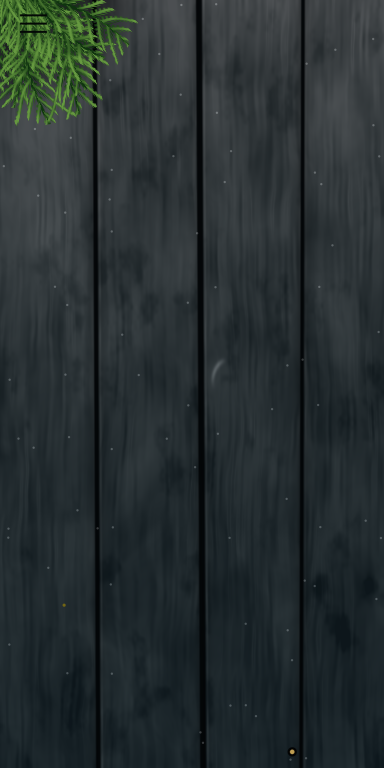
Reproduce this texture procedurally as a WebGL 2 fragment shader.

```glsl
#version 300 es
precision highp float;
// Four dark weathered planks with a green conifer sprig and a three-bar mark in the upper left corner.
uniform vec2 u_resolution;
out vec4 outColor;

float hash(vec2 p) {
    vec3 q = fract(vec3(p.xyx) * 0.1031);
    q += dot(q, q.yzx + 33.33);
    return fract((q.x + q.y) * q.z);
}

float noise(vec2 p) {
    vec2 i = floor(p), f = fract(p);
    f = f * f * (3.0 - 2.0 * f);
    return mix(mix(hash(i), hash(i + vec2(1, 0)), f.x),
               mix(hash(i + vec2(0, 1)), hash(i + vec2(1, 1)), f.x), f.y);
}

float fbm(vec2 p) {
    float sum = 0.0, amp = 0.5;
    for (int i = 0; i < 4; i++) {
        sum += amp * noise(p);
        p = p * 2.03 + 17.3;
        amp *= 0.5;
    }
    return sum / 0.9375;
}

// Wood tone of one plank: fine grain, broad stains and cloudy wear.
vec3 wood(vec2 p, float plank) {
    vec2 q = p + vec2(plank * 7.3 + 3.0, plank * 11.7 + 5.0);
    float bend = 0.05 * (fbm(q * vec2(5.0, 2.2)) - 0.5);
    float grain = noise(vec2((q.x + bend) * 125.0, q.y * 7.0));
    float fibre = noise(vec2((q.x + bend) * 62.0, q.y * 3.5));
    float cloud = fbm(q * vec2(9.0, 6.0) + bend * 30.0);
    float figure = fbm(vec2(q.x * 16.0 + bend * 90.0, q.y * 5.0));
    float stain = smoothstep(0.58, 0.82, fbm(q * vec2(15.0, 9.0) + 40.0));
    float wear = smoothstep(0.3, 0.65, fbm(q * vec2(7.0, 3.0) + 80.0));

    float tone = 0.22 + 0.26 * p.y * p.y * 0.5 + 0.12 * p.y;
    tone += 0.65 * (cloud - 0.5) + 0.38 * (figure - 0.5);
    tone += (0.2 + 0.28 * wear) * (grain - 0.5) + 0.2 * (fibre - 0.5);
    tone -= 0.3 * wear * smoothstep(0.62, 0.9, grain * 0.6 + fibre * 0.4);
    tone -= 0.32 * stain;
    tone += 0.3 * exp(-dot((p - vec2(0.1, 1.55)) * vec2(5.0, 2.6), (p - vec2(0.1, 1.55)) * vec2(5.0, 2.6)));
    vec3 dark = mix(vec3(0.075, 0.115, 0.135), vec3(0.085, 0.11, 0.12), p.y * 0.5);
    vec3 light = mix(vec3(0.20, 0.245, 0.26), vec3(0.27, 0.285, 0.295), p.y * 0.5);
    return mix(dark, light, clamp(tone, -0.2, 1.15));
}

// Frond along an axis: x = coverage, y = brightness. Twigs and needles come from folded repeats.
vec2 frond(vec2 p, vec2 root, float angle, float len, float seed, float px) {
    vec2 axis = vec2(cos(angle), sin(angle)), d = p - root;
    float s = dot(d, axis);
    float t = axis.x * d.y - axis.y * d.x + 0.02 * sin(s * 13.0 + seed * 2.4);
    float side = sign(t);
    t = abs(t);
    float k = (s - t * 1.25) / 0.038 + side * 0.25;
    float id = floor(k), base = id * 0.038;
    float across = (fract(k) - 0.5) * 0.024 + 0.004 * sin(t * 70.0 + id);
    float along = t * 1.6;
    float reach = 0.125 * (0.55 + 0.6 * hash(vec2(id + 31.0, seed * 3.0 + side + 5.0)))
                * smoothstep(len, len - 0.13, base);
    float inside = smoothstep(px, -px, along - reach) * smoothstep(px, -px, s - len);
    float needle = abs(fract((along - abs(across) * 1.2) / 0.013) - 0.5) * 0.010;
    float needles = smoothstep(px, -px, needle - 0.0027)
                  * smoothstep(px, -px, abs(across) - 0.0115 * (1.0 - 0.6 * along / max(reach, 0.01)));
    float twig = smoothstep(px, -px, abs(across) - 0.0032);
    float stem = smoothstep(px, -px, t - 0.004) * smoothstep(px, -px, s - len);
    float light = 0.25 + 0.55 * along / max(reach, 0.02) + 0.3 * twig - 18.0 * abs(across);
    return vec2(max(max(twig, needles) * inside, stem), light);
}

void main() {
    vec2 p = gl_FragCoord.xy / u_resolution.x;
    float px = 0.75 / u_resolution.x;

    // Planks and their slightly slanted seams
    vec3 d = p.x - vec3(0.256, 0.529, 0.784) - vec3(-0.005, -0.0055, 0.0025) * p.y;
    float plank = dot(step(0.0, d), vec3(1.0));
    vec3 color = wood(p, plank);
    vec3 halfWidth = vec3(0.0045, 0.0065, 0.0035);
    vec3 gap = smoothstep(halfWidth + 0.004, halfWidth - 0.002, abs(d));
    vec3 lip = exp(-pow((d - halfWidth - 0.006) / 0.003, vec3(2.0)));
    vec3 shade = exp(-abs(d) / 0.012);
    color *= 1.0 - 0.35 * max(shade.x, max(shade.y, shade.z));
    color += dot(lip, vec3(0.05, 0.06, 0.03)) * (0.4 + noise(p * vec2(3.0, 16.0)));
    color = mix(color, vec3(0.008, 0.018, 0.025), 0.95 * max(gap.x, max(gap.y, gap.z)));

    // Pale curved scar and scattered dust
    vec2 scar = (p - vec2(0.59, 1.005)) * vec2(1.0, 0.65);
    float arc = exp(-pow((length(scar) - 0.036) / 0.005, 2.0));
    color += 0.16 * arc * smoothstep(0.005, -0.025, scar.x) * smoothstep(-0.015, 0.02, scar.y);
    vec2 cell = floor(p * 26.0);
    vec2 speck = fract(p * 26.0) - 0.2 - 0.6 * vec2(hash(cell + 3.0), hash(cell + 71.0));
    color += 0.2 * step(0.94, hash(cell + 9.0)) * smoothstep(0.12, 0.03, length(speck));

    // Two golden flecks, the lower one ringed in black
    float low = length(p - vec2(0.761, 0.042));
    color = mix(color, vec3(0.01), smoothstep(0.014, 0.010, low));
    color = mix(color, vec3(0.75, 0.62, 0.32), smoothstep(0.008, 0.004, low));
    color = mix(color, vec3(0.45, 0.40, 0.08), smoothstep(0.006, 0.002, length(p - vec2(0.167, 0.424))));

    // Fan of fronds over their soft shadow
    vec2 root = vec2(0.05, 2.05);
    float spread = length(p - root);
    color *= 1.0 - 0.45 * smoothstep(0.36, 0.2, spread);
    color = mix(color, vec3(0.06, 0.15, 0.06), 0.8 * smoothstep(0.25, 0.12, spread + 0.1 * noise(p * 40.0)));
    if (spread < 0.5) for (float i = 0.0; i < 7.0; i++) {
        float angle = mix(-1.8, -0.54, i / 6.0), len = 0.345 - 0.045 * cos(i * 1.257);
        vec2 leaf = frond(p, root, angle, len, i, px);
        float tint = leaf.y + 0.5 * (noise(p * 45.0 + i * 9.0) - 0.5);
        vec3 green = mix(vec3(0.06, 0.20, 0.06), vec3(0.40, 0.60, 0.25), clamp(tint, 0.0, 1.0));
        color = mix(color, green, leaf.x);
    }

    // Three short dark bars
    for (float i = 0.0; i < 3.0; i++) {
        vec2 bar = abs(p - vec2(0.087, 1.96 - i * 0.0215)) - vec2(0.035, 0.0026);
        color = mix(color, vec3(0.01, 0.03, 0.02), smoothstep(px, -px, max(bar.x, bar.y)));
    }
    outColor = vec4(clamp(color, 0.0, 1.0), 1.0);
}
```
